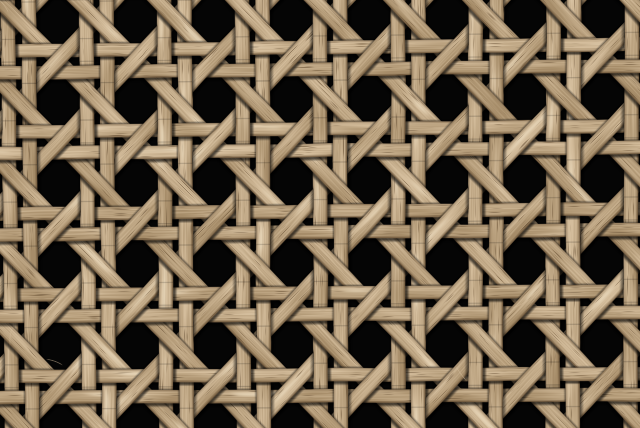
A Shadertoy shader for this texture:

```glsl
// Woven chair cane: paired uprights, paired crosspieces and two sets of diagonals
// around dark octagonal holes. Strands are laid back to front, with contact shadows,
// and the over-and-under crossings are restored by laying parts of strands again.

// Lengths are in canvas heights.
const vec2 PITCH = vec2(0.1812, 0.1912);       // one repeat of the weave
const vec2 ORIGIN = vec2(0.2291, 0.4818);      // a crossing of two pairs
const vec2 PAIR = vec2(0.0236, 0.0252);        // strand offset from its pair centre
const vec2 HALF_WIDTH = vec2(0.0168, 0.0157);  // upright, crosspiece
const float DIAGONAL_HALF = 0.0172;
const float JITTER = 0.0026;                   // sideways shift between strands
const float WOBBLE = 0.0026;                   // waviness along a strand
const float SHADOW = 0.62;
const float SHADOW_REACH = 0.009;
const float SHADOW_SHIFT = 0.0025;
const int HAIRS = 6;
const float HAIR_LENGTH = 0.022;

const vec3 BACKDROP = vec3(0.018);
const vec3 CREAM = vec3(0.83, 0.74, 0.61);
const vec3 TAN = vec3(0.65, 0.55, 0.41);
const vec3 BROWN = vec3(0.36, 0.27, 0.17);
const vec3 GLOSS = vec3(0.93, 0.87, 0.76);

vec2 hash2(vec2 p) {
    vec3 q = fract(p.xyx * vec3(0.1031, 0.1030, 0.0973));
    q += dot(q, q.yzx + 33.33);
    return fract((q.xx + q.yz) * q.zy);
}

float gradientDot(vec2 corner, vec2 f) {
    float angle = 6.2832 * hash2(corner).x;
    return dot(vec2(cos(angle), sin(angle)), f);
}

float gradientNoise(vec2 p) {
    vec2 i = floor(p), f = p - i;
    vec2 u = f * f * f * (f * (f * 6.0 - 15.0) + 10.0);
    vec2 e = vec2(0.0, 1.0);
    return mix(mix(gradientDot(i, f), gradientDot(i + e.yx, f - e.yx), u.x),
               mix(gradientDot(i + e, f - e), gradientDot(i + 1.0, f - 1.0), u.x), u.y);
}

// Surface of one strand; t runs from -1 to 1 across it, positive toward the light.
vec3 caneColor(float along, float t, float id) {
    float strand = hash2(vec2(id, 7.0)).x - 0.5;
    float blotch = gradientNoise(vec2(along * 8.0, id * 9.7 + t * 0.4));
    float fibre = gradientNoise(vec2(along * 9.0, t * 4.5 + id * 31.3));
    float streak = gradientNoise(vec2(along * 16.0 + 5.0, t * 6.0 + id * 17.9));
    float tone = 0.55 + 0.4 * strand + 0.7 * blotch + 0.5 * fibre + 0.25 * t;
    vec3 c = mix(TAN, CREAM, clamp(tone, 0.0, 1.0));
    c = mix(c, BROWN, 0.5 * smoothstep(0.25, 0.6, streak));
    c = mix(c, GLOSS, 0.6 * smoothstep(0.2, 0.5, blotch) * smoothstep(0.5, 0.0, abs(t - 0.3)));
    float edge = smoothstep(0.55, 1.05, abs(t));
    return mix(c, BROWN, edge * (t < 0.0 ? 0.75 : 0.4));
}

// Lays a strand, and its shadow, where the mask allows.
void layStrand(inout vec3 col, float across, float along, float halfWidth, float id,
               float mask, float shade) {
    float pixel = 0.75 / iResolution.y;
    across += JITTER * (hash2(vec2(id, 3.0)).y - 0.5);
    across += WOBBLE * gradientNoise(vec2(along * 7.0, id * 5.3));
    float shadowDist = abs(across + SHADOW_SHIFT) - halfWidth;
    col *= 1.0 - mask * SHADOW * (1.0 - smoothstep(0.0, SHADOW_REACH, shadowDist));
    float cover = 1.0 - smoothstep(-pixel, pixel, abs(across) - halfWidth);
    col = mix(col, shade * caneColor(along, across / halfWidth, id), cover * mask);
}

void mainImage(out vec4 fragColor, in vec2 fragCoord) {
    vec2 p = fragCoord / iResolution.y;
    float pixel = 0.75 / iResolution.y;

    // Slight skew of the woven sheet
    vec2 q = p;
    q.x -= (0.5 - p.y) * 0.009 * (1.0 - p.x);
    q.y -= (0.004 + 0.008 * p.y) * (p.x - 0.75);

    vec2 grid = (q - ORIGIN) / PITCH;
    vec2 cell = round(grid);
    vec2 off = (grid - cell) * PITCH;

    // Diagonals: x is the falling set, y the rising set
    vec2 diagonal = vec2(grid.x + grid.y, grid.y - grid.x) - 0.5;
    vec2 diagonalId = round(diagonal);
    vec2 diagonalAcross = (diagonal - diagonalId) / length(1.0 / PITCH);
    vec2 diagonalAlong = diagonal.yx * 0.132;

    vec3 col = BACKDROP;
    layStrand(col, diagonalAcross.y, diagonalAlong.y, DIAGONAL_HALF, diagonalId.y + 120.0, 1.0, 0.7);
    for (float side = -1.0; side < 2.0; side += 2.0)
        layStrand(col, side * PAIR.x - off.x, q.y, HALF_WIDTH.x, cell.x * 2.0 + side * 0.5 + 20.0, 1.0, 1.0);
    layStrand(col, diagonalAcross.x, diagonalAlong.x, DIAGONAL_HALF, diagonalId.x + 80.0, 1.0, 1.0);
    for (float side = -1.0; side < 2.0; side += 2.0)
        layStrand(col, off.y - side * PAIR.y, q.x, HALF_WIDTH.y, cell.y * 2.0 + side * 0.5 + 50.0, 1.0, 1.0);

    // Left uprights pass over upper crosspieces, right uprights over lower ones
    for (float side = -1.0; side < 2.0; side += 2.0) {
        float gap = abs(off.y + side * PAIR.y) - HALF_WIDTH.y;
        float over = 1.0 - smoothstep(0.008, 0.014, gap);
        layStrand(col, side * PAIR.x - off.x, q.y, HALF_WIDTH.x, cell.x * 2.0 + side * 0.5 + 20.0, over, 1.0);
    }

    // Rising diagonals pass over crosspieces and tuck in under the uprights
    float outside = abs(off.x) - PAIR.x - HALF_WIDTH.x;
    float tuck = mix(0.5, 1.0, smoothstep(0.0, 0.011, outside));
    layStrand(col, diagonalAcross.y, diagonalAlong.y, DIAGONAL_HALF, diagonalId.y + 120.0,
              smoothstep(-pixel, pixel, outside), tuck);

    // Stray split fibres
    for (int i = 0; i < HAIRS; i++) {
        vec2 h = hash2(vec2(float(i) + 3.0, 41.0));
        vec2 r = p - h * vec2(1.5, 1.0);
        float a = 3.0 * hash2(h * 90.0).x - 1.5;
        r = vec2(r.x * cos(a) + r.y * sin(a), r.y * cos(a) - r.x * sin(a));
        float line = abs(r.y - 14.0 * (h.x - 0.5) * r.x * r.x) - 0.0007;
        float hair = smoothstep(pixel, -pixel, line) * smoothstep(HAIR_LENGTH, 0.6 * HAIR_LENGTH, abs(r.x));
        col = mix(col, CREAM, 0.6 * hair);
    }
    fragColor = vec4(col, 1.0);
}
```
